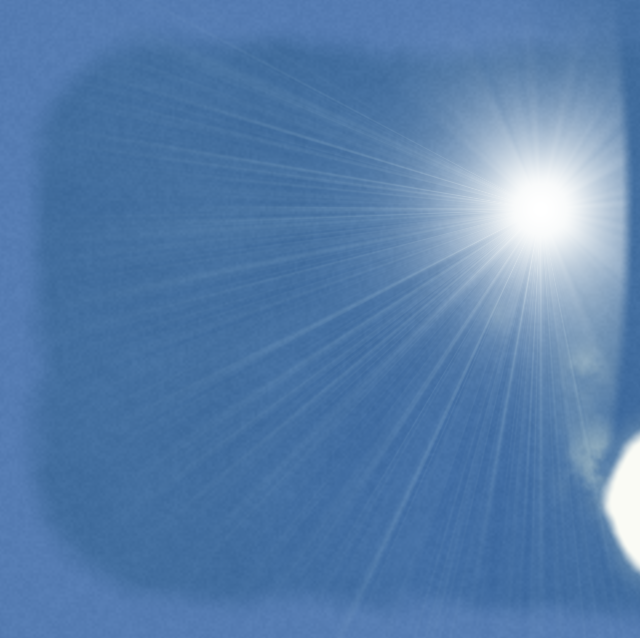
Give the GLSL for this background, as a WebGL 2 fragment shader.

```glsl
#version 300 es
precision highp float;

uniform vec2 u_resolution;
out vec4 fragColor;

const vec3 SKY = vec3(0.256, 0.428, 0.620);
const vec3 SKY_LOW = vec3(0.246, 0.420, 0.636);
const vec3 BORDER = vec3(0.330, 0.485, 0.698);
const vec3 RAY_COLOR = vec3(0.62, 0.75, 0.83);
const vec3 GLOW_COLOR = vec3(0.945, 0.96, 0.965);
const vec3 HAZE_COLOR = vec3(0.62, 0.72, 0.76);
const vec3 CLOUD_COLOR = vec3(0.98, 0.985, 0.96);

const vec2 SUN = vec2(0.845, 0.672);
const float GLOW_RADIUS = 0.155;
const float GLOW_GAIN = 1.10;
const float CORE_RADIUS = 0.052;
const vec2 PANEL_CENTER = vec2(0.66, 0.505);
const vec2 PANEL_HALF = vec2(0.595, 0.43);
const float PANEL_CORNER = 0.19;
const float RAY_GAIN = 0.21;
const float FINE_RAY_GAIN = 0.21;
const float GRAIN_GAIN = 0.022;
const vec2 CLOUD = vec2(1.035, 0.212);

// Ray directions in degrees, from due left and turning downward
const int RAYS = 26;
const float RAY_ANGLE[RAYS] = float[RAYS](
    -28.0, -24.5, -22.8, -17.0, -14.0, -9.5, -7.8, -5.6, 0.0,
    2.2, 3.6, 11.0, 14.6, 19.6, 27.2, 33.0, 40.0, 45.0,
    57.0, 65.0, 75.5, 80.0, 87.0, 90.0, 94.0, 101.0);

float hash(vec2 p) {
    return fract(sin(dot(p, vec2(127.1, 311.7))) * 43758.5);
}

float noise(vec2 p) {
    vec2 i = floor(p), f = fract(p);
    f = f * f * (3.0 - 2.0 * f);
    return mix(mix(hash(i), hash(i + vec2(1, 0)), f.x),
               mix(hash(i + vec2(0, 1)), hash(i + vec2(1, 1)), f.x), f.y);
}

float fbm(vec2 p) {
    float sum = 0.0, gain = 0.5;
    for (int i = 0; i < 4; i++) {
        sum += gain * noise(p);
        p = p * 2.03 + 7.1;
        gain *= 0.5;
    }
    return sum;
}

float roundedBox(vec2 p, vec2 halfSize, float corner) {
    vec2 q = abs(p) - halfSize + corner;
    return length(max(q, 0.0)) + min(max(q.x, q.y), 0.0) - corner;
}

float blob(vec2 p, vec2 center, vec2 radius) {
    vec2 q = (p - center) / radius;
    return exp(-dot(q, q));
}

// Fan of separate bright rays over finer, broken streaks
float rays(vec2 d) {
    float dist = length(d);
    float angle = degrees(atan(-d.y, -d.x));
    float sum = 0.0;
    for (int i = 0; i < RAYS; i++) {
        float id = float(i);
        float width = mix(0.25, 0.75, hash(vec2(id, 3.0)));
        float offset = (angle - RAY_ANGLE[i]) / width;
        float reach = mix(0.7, 1.0, hash(vec2(id, 8.0)));
        sum += exp(-offset * offset) * mix(0.5, 1.0, hash(vec2(id, 5.0)))
             * (1.0 - smoothstep(0.4 * reach, reach, dist));
    }
    float thin = noise(vec2(angle * 2.2, dist * 3.0));
    float wide = noise(vec2(angle * 0.8, dist * 2.0 + 9.0));
    float fine = 0.55 * thin * thin + 0.45 * wide * wide;
    float fan = smoothstep(-36.0, -24.0, angle) * (1.0 - smoothstep(96.0, 112.0, angle));
    float fade = smoothstep(0.02, 0.12, dist) * exp(-0.7 * dist);
    return fade * fan * (RAY_GAIN * sum + FINE_RAY_GAIN * fine * (1.0 - smoothstep(0.45, 0.95, dist)));
}

void main() {
    vec2 p = gl_FragCoord.xy / u_resolution;
    vec2 d = p - SUN;
    float dist = length(d);
    float mottle = fbm(p * 9.0);

    // Darker sky panel inside a soft pale border
    vec3 color = mix(SKY, SKY_LOW, blob(p, vec2(0.72, 0.2), vec2(0.3, 0.35)));
    color += 0.03 * (mottle - 0.5);
    float panel = roundedBox(p - PANEL_CENTER + vec2(0.0, 0.025 * p.x), PANEL_HALF, PANEL_CORNER);
    float border = smoothstep(-0.025, 0.03, panel + 0.05 * (mottle - 0.5));
    border *= 1.0 - 0.7 * smoothstep(0.75, 1.0, p.x) * step(0.5, p.y);
    color = mix(color, BORDER, border);

    float beam = rays(d);
    color = mix(color, RAY_COLOR, beam);

    // Sun glow and haze, ending at a soft curved line near the right side
    float cut = 0.983 - 0.2 * d.y * d.y;
    float open = 1.0 - smoothstep(-0.014, 0.010, p.x - cut);
    float spokes = noise(d / max(dist, 0.001) * 14.0) - 0.5;
    float glow = GLOW_GAIN * exp(-pow(dist / (GLOW_RADIUS * (1.0 + 0.13 * spokes)), 1.75));
    float column = blob(p, vec2(0.92, 0.46), vec2(0.07, 0.17));
    float puffs = 0.45 * blob(p, vec2(0.915, 0.42), vec2(0.03, 0.035))
                + 0.75 * blob(p, vec2(0.932, 0.275), vec2(0.045, 0.06))
                + 0.25 * blob(p, vec2(0.78, 0.505), vec2(0.025, 0.03));
    float haze = column * 0.3 + puffs * smoothstep(0.25, 0.65, fbm(p * 22.0));
    color = mix(color, HAZE_COLOR, min(haze, 0.8) * open);
    color = mix(color, GLOW_COLOR, clamp(glow + 0.3 * beam * glow, 0.0, 1.0) * open);
    color = mix(color, vec3(1.0), exp(-pow(dist / CORE_RADIUS, 2.0)));

    // Pointed bright cloud at the right side, with a faint fringe
    vec2 c = abs((p - CLOUD) / vec2(0.088, 0.125));
    float cloud = pow(pow(c.x, 1.5) + pow(c.y, 1.5), 0.667) + 0.25 * (fbm(p * 14.0) - 0.5);
    color = mix(color, HAZE_COLOR, 0.35 * (1.0 - smoothstep(0.9, 1.5, cloud)));
    color = mix(color, CLOUD_COLOR, 1.0 - smoothstep(0.86, 1.12, cloud));

    // Soft grain, weaker in the bright parts
    float grain = noise(p * 240.0) + 0.6 * noise(p * 95.0) - 0.8;
    color += GRAIN_GAIN * grain * (1.0 - smoothstep(0.4, 0.9, color.r));
    fragColor = vec4(clamp(color, 0.0, 1.0), 1.0);
}
```
